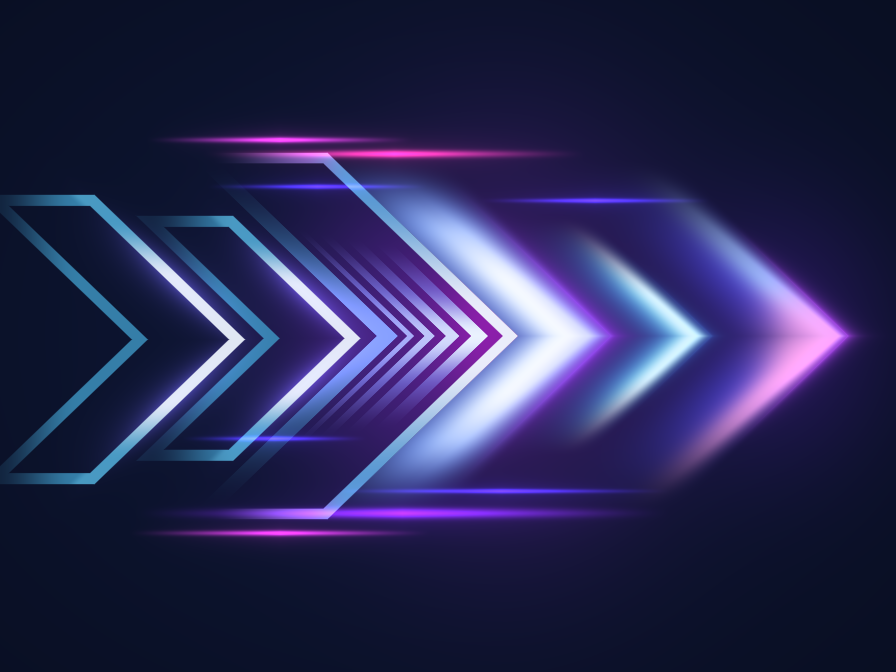
Write a Shadertoy shader that draws this background.

```glsl
// Neon arrows racing to the right over a dark navy field: crisp outlined
// chevrons on the left, soft luminous ones on the right, thin light streaks.
// Every arrow is built from "behind", the distance left of a slanted V edge.

#define GRID_HEIGHT 576.0   // design units over the canvas height
#define SLANT 1.04          // horizontal run of an arm per unit of height
#define MAIN_TIP 444.0      // tip of the large outlined arrow
#define MAIN_HALF 157.0     // half height of that arrow
#define THIN_COUNT 4        // thin chevrons nested inside it
#define STREAK_GAIN 1.0
#define GLOW_GAIN 0.75

const vec3 NAVY = vec3(0.050, 0.082, 0.195);
const vec3 TEAL = vec3(0.22, 0.53, 0.70);
const vec3 SKY = vec3(0.43, 0.60, 0.98);
const vec3 VIOLET = vec3(0.30, 0.27, 0.86);
const vec3 MAGENTA = vec3(0.62, 0.12, 0.72);
const vec3 PINK = vec3(1.00, 0.66, 0.95);
const vec3 ICE = vec3(0.94, 0.97, 1.00);

float behind(vec2 p, float tip) { return tip - p.x - SLANT * abs(p.y); }

float fadeOut(float a, float b, float x) { return 1.0 - smoothstep(a, b, x); }

float bell(float x, float width) { x /= width; return exp(-x * x); }

float blob(vec2 p, vec2 center, vec2 radius) {
    vec2 d = (p - center) / radius;
    return exp(-dot(d, d));
}

// Coverage of the interval 0..width with smoothed ends.
float stroke(float d, float width, float aa) {
    return smoothstep(-aa, aa, d) * smoothstep(-aa, aa, width - d);
}

// Closed V outline with a bright, glowing front edge.
vec3 neonArrow(vec3 col, vec2 p, float tip, float depth, float halfH, float aa) {
    float u = behind(p, tip), ay = abs(p.y);
    float slope = length(vec2(1.0, SLANT));
    float d = min(min(u, depth - u) / slope, halfH - ay);
    float left = tip - depth - SLANT * halfH;
    float front = fadeOut(14.0, 24.0, u);
    float hot = front * fadeOut(0.42 * halfH, 0.82 * halfH, ay);
    float halo = exp(-abs(u - 7.0) / 15.0) * bell(ay - 0.38 * halfH, 0.34 * halfH);
    col += GLOW_GAIN * halo * vec3(0.42, 0.34, 0.85);
    vec3 ink = mix(TEAL, vec3(0.36, 0.72, 0.88), front * 0.6);
    float visible = mix(0.15, 0.92, smoothstep(left + 10.0, left + 85.0, p.x));
    return mix(col, mix(ink, ICE, hot), stroke(d, 9.5, aa) * visible);
}

// Horizontal light line, tapering toward both ends.
vec3 streak(vec2 p, vec2 center, float reach, float thick, vec3 tint) {
    vec2 d = abs(p - center);
    float along = pow(max(1.0 - d.x / reach, 0.0), 1.4);
    float line = bell(d.y, thick) + 0.28 * exp(-d.y / (3.0 * thick));
    return STREAK_GAIN * tint * along * line;
}

void mainImage(out vec4 fragColor, in vec2 fragCoord) {
    vec2 p = (fragCoord - 0.5 * iResolution.xy) / iResolution.y * GRID_HEIGHT;
    p.x += 384.0;
    float aa = 0.75 * GRID_HEIGHT / iResolution.y;
    float ay = abs(p.y);

    // Navy field with a vignette and purple haze
    vec3 col = NAVY * mix(0.62, 1.05, blob(p, vec2(350.0, 0.0), vec2(430.0, 340.0)));
    col += vec3(0.17, 0.03, 0.20) * blob(p, vec2(440.0, 0.0), vec2(135.0, 170.0));
    col += vec3(0.09, 0.02, 0.16) * blob(p, vec2(670.0, 0.0), vec2(95.0, 110.0));

    // Rightmost arrow: violet body, blue upper rim, pink lower rim
    float u = behind(p, 727.0);
    float body = smoothstep(-2.0 - 0.06 * ay, 9.0 + 0.14 * ay, u)
               * bell(max(u - 18.0, 0.0), 62.0) * fadeOut(35.0, 152.0, ay);
    vec3 rim = mix(PINK, vec3(0.62, 0.77, 1.0), smoothstep(-15.0, 50.0, p.y));
    vec3 tint = mix(VIOLET, rim, 0.9 * bell(u - 20.0, 23.0));
    tint = mix(tint, PINK, 0.85 * blob(p, vec2(681.0, -8.0), vec2(36.0, 42.0)));
    col = mix(col, tint, body);
    col += GLOW_GAIN * vec3(0.62, 0.20, 0.72) * exp(-abs(u) / 8.0) * fadeOut(0.0, 105.0, ay);

    // Small cyan arrow
    u = behind(p, 610.0);
    body = smoothstep(-3.0, 13.0 + 0.12 * ay, u)
         * bell(max(u - 14.0, 0.0), 42.0) * fadeOut(30.0, 104.0, ay);
    tint = mix(vec3(0.28, 0.55, 0.92), vec3(0.50, 0.88, 1.0), bell(u - 18.0, 22.0));
    tint = mix(tint, ICE, 0.75 * bell(u - 16.0, 12.0));
    col = mix(col, tint, body);
    col += 0.25 * vec3(0.2, 0.6, 0.9) * exp(-abs(u) / 7.0) * fadeOut(0.0, 80.0, ay);

    // Broad white arrow, kept outside the large outline
    u = behind(p, 524.0);
    float inner = behind(p, MAIN_TIP);
    float outside = smoothstep(-aa, aa, -inner);
    body = smoothstep(-5.0 - 0.10 * ay, 20.0 + 0.17 * ay, u)
         * fadeOut(48.0, 135.0, u) * fadeOut(85.0, 156.0, ay) * outside;
    float core = bell(u - 40.0, 31.0) * fadeOut(45.0, 135.0, ay);
    col = mix(col, mix(SKY, ICE, core), body);
    col += GLOW_GAIN * vec3(0.45, 0.12, 0.62) * exp(-abs(u) / 14.0) * fadeOut(10.0, 140.0, ay);

    // Magenta light inside the large outline
    float inside = smoothstep(-aa, aa, inner) * fadeOut(MAIN_HALF - 25.0, MAIN_HALF, ay);
    col += inside * vec3(0.12, 0.02, 0.17) * blob(p, vec2(330.0, 0.0), vec2(95.0, 135.0));
    col = mix(col, MAGENTA, 0.8 * inside * blob(p, vec2(420.0, 6.0), vec2(50.0, 66.0)));

    // Nested thin chevrons and the broader periwinkle one
    for (int i = 0; i < THIN_COUNT; i++) {
        float n = float(i);
        float line = stroke(behind(p, 355.0 + 16.0 * n + 1.7 * n * n), 6.0 + 2.8 * n, aa);
        vec3 ink = mix(vec3(0.50, 0.52, 0.95), ICE, (0.35 + 0.2 * n) * fadeOut(0.0, 45.0, ay));
        col = mix(col, ink, line * fadeOut(5.0, 92.0 - 4.0 * n, ay));
    }
    float broad = stroke(behind(p, 341.0), 18.0, aa);
    col = mix(col, mix(TEAL, vec3(0.52, 0.62, 1.0), fadeOut(10.0, 90.0, ay)), broad * fadeOut(0.0, 148.0, ay));

    // Crisp outlined arrows
    float edge = min(inner / length(vec2(1.0, SLANT)), MAIN_HALF - ay);
    vec3 ink = mix(vec3(0.35, 0.62, 0.84), ICE, fadeOut(20.0, 125.0, ay));
    ink = mix(vec3(0.50, 0.42, 0.76), ink, smoothstep(260.0, 300.0, p.x));
    col = mix(col, ink, stroke(edge, 9.0, aa) * smoothstep(180.0, 285.0, p.x) * 0.95);
    col = neonArrow(col, p + vec2(0.0, 2.0), 309.0, 83.0, 105.0, aa);
    col = neonArrow(col, p + vec2(0.0, 3.0), 210.0, 97.0, 124.0, aa);

    // Light streaks above and below
    vec3 blue = vec3(0.28, 0.16, 0.95);
    col += streak(p, vec2(240.0, 168.0), 115.0, 2.2, vec3(0.95, 0.20, 0.85));
    col += streak(p, vec2(338.0, 156.0), 165.0, 3.0, vec3(1.00, 0.18, 0.58));
    col += streak(p, vec2(272.0, 128.0), 95.0, 1.8, blue);
    col += streak(p, vec2(510.0, 116.0), 100.0, 1.8, blue);
    col += streak(p, vec2(235.0, -88.0), 80.0, 1.8, blue);
    col += streak(p, vec2(430.0, -133.0), 145.0, 1.8, blue);
    col += streak(p, vec2(345.0, -152.0), 230.0, 4.0, vec3(0.55, 0.12, 0.95));
    col += streak(p, vec2(240.0, -169.0), 130.0, 2.2, vec3(0.90, 0.18, 0.80));

    fragColor = vec4(clamp(col, 0.0, 1.0), 1.0);
}
```
